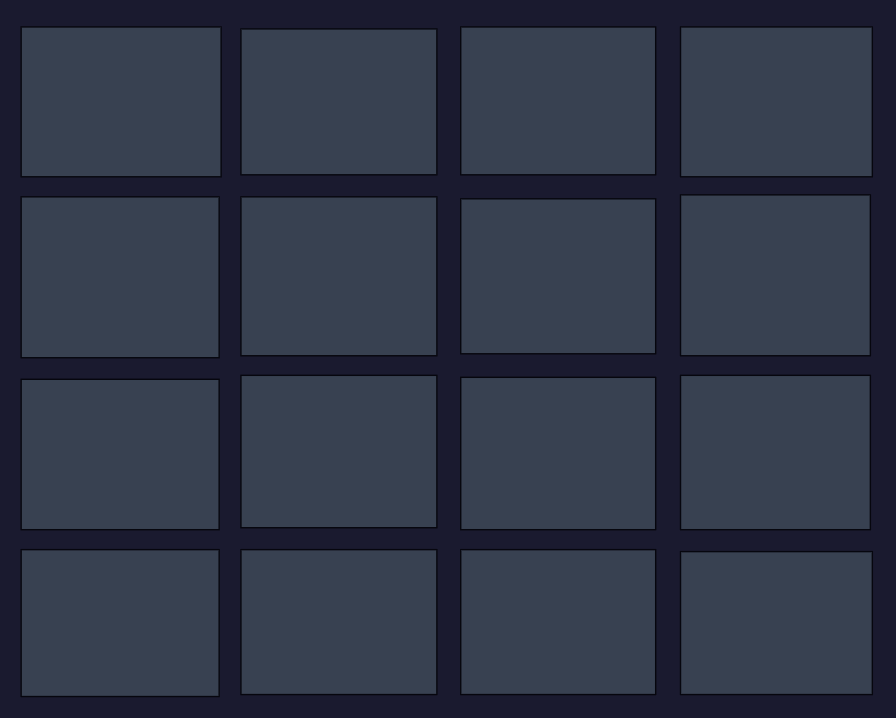
Write a WebGL 2 fragment shader that draws this pattern.

```glsl
#version 300 es
precision highp float;
// Four by four slate panels with thin dark outlines on a deep navy ground.
// Each panel is a box distance in its grid cell; a sparse hash nudges
// some top, bottom and right edges so the panels differ slightly.

uniform vec2 u_resolution;
out vec4 fragColor;

float hash(vec2 cell, float salt) {
    vec3 q = fract(vec3(cell, salt) * vec3(0.1031, 0.1130, 0.0973) + 0.37);
    q += dot(q, q.yzx + 33.33);
    return fract((q.x + q.y) * q.z);
}

// Mostly zero, now and then one small step either way
float nudge(vec2 cell, float salt) {
    float h = hash(cell, salt) - 0.5;
    return 0.0022 * sign(h) * step(0.36, abs(h));
}

float boxDistance(vec2 p, vec2 low, vec2 high) {
    vec2 d = abs(p - 0.5 * (low + high)) - 0.5 * (high - low);
    return length(max(d, 0.0)) + min(max(d.x, d.y), 0.0);
}

void main() {
    // Canvas is 1.0 wide and 0.8 high
    vec2 p = gl_FragCoord.xy / u_resolution * vec2(1.0, 0.8);
    float pixel = 1.0 / u_resolution.x;

    // Grid cell, counted from the lower left
    vec2 cell = clamp(floor((p - vec2(0.0111, 0.0)) / vec2(0.2454, 0.1967)), 0.0, 3.0);
    int column = int(cell.x);
    int row = int(cell.y);

    // Panel edges: even left edges, uneven widths and row heights
    vec4 rights = vec4(0.2446, 0.4876, 0.7318, 0.9714);
    vec4 bottoms = vec4(0.0261, 0.2098, 0.4036, 0.6030);
    vec4 tops = vec4(0.1876, 0.3796, 0.5807, 0.7700);
    vec2 low = vec2(0.0236 + 0.2453 * cell.x, bottoms[row] + nudge(cell, 1.0));
    vec2 high = vec2(rights[column], tops[row] + nudge(cell, 5.0));
    // Only the outer columns vary in width
    high.x += nudge(cell, 9.0) * step(1.0, abs(cell.x - 1.5));
    float d = boxDistance(p, low, high);

    // Panel fill, then outline
    vec3 navy = vec3(0.102, 0.102, 0.184);
    vec3 slate = vec3(0.218, 0.254, 0.318);
    vec3 ink = vec3(0.025, 0.025, 0.055);
    vec3 color = mix(navy, slate, clamp(0.5 - d / pixel, 0.0, 1.0));
    float outline = clamp((0.0008 - abs(d)) / pixel + 0.5, 0.0, 1.0);
    color = mix(color, ink, outline);

    fragColor = vec4(color, 1.0);
}
```
